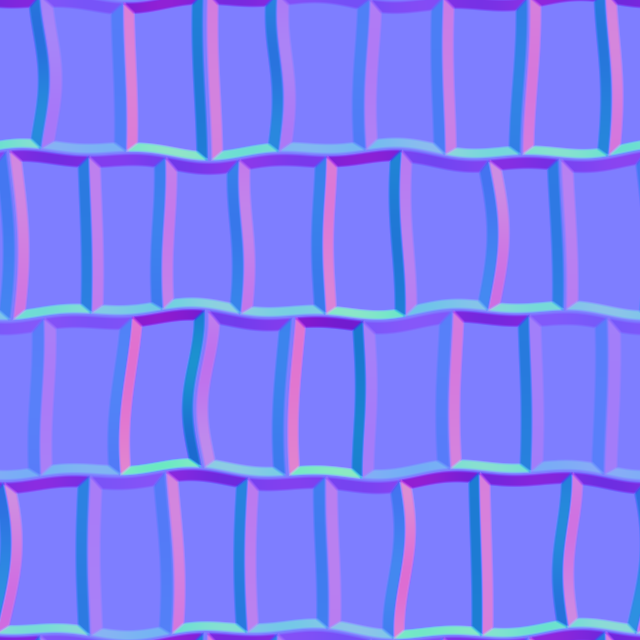
This texture map is drawn by a Shadertoy shader. Its source:

```glsl
// Tangent-space normal map of a staggered brick wall with wavering bevelled joints.

const vec2  GRID         = vec2(8.0, 4.0);      // bricks across and down
const vec2  SHIFT        = vec2(0.008, 0.008);  // placement of the whole wall
const float STAGGER      = 0.5;                 // sideways step of every other row
const float JOINT_JITTER = 0.07;                // in brick widths
const vec2  JOINT_WAVE   = vec2(0.02, 0.13);    // least and most bend, in brick widths
const vec2  ROW_WAVE     = vec2(0.024, 0.018);  // slow and quick waver, in brick heights
const vec2  BEVEL_WIDTH  = vec2(0.0185, 0.0155);// weak and strong bevels
const vec2  BEVEL_SLOPE  = vec2(0.30, 1.25);    // weak and strong bevels
const float BOTTOM_STEEP = 1.3;                 // lower bevel is tighter and steeper
const float ROW_GAP      = 0.0025;              // flat strip beside a row line
const float JOINT_GAP    = 0.004;               // widest flat strip beside a joint
const float SOFTNESS     = 0.0021;              // sampling radius that rounds the edges
const vec3  FLAT_COLOUR  = vec3(0.493, 0.493, 0.5);
const float TAU          = 6.28318;

// Random value per brick; indices wrap so the wall tiles.
float hash(vec2 cell, float salt) {
    cell = mod(cell, GRID);
    return fract(sin(dot(cell, vec2(12.99, 78.23)) + salt * 37.72) * 4375.85);
}

// Height of the line below a row, in row units.
float rowLine(float row, float x) {
    float slow  = hash(vec2(0.0, row), 1.0);
    float quick = hash(vec2(0.0, row), 2.0);
    return row + ROW_WAVE.x * sin(TAU * (2.0 * x + slow))
               + ROW_WAVE.y * sin(TAU * (5.0 * x + quick));
}

// Position of the joint left of a brick, in brick widths.
float jointLine(vec2 brick, float y) {
    float bend   = mix(JOINT_WAVE.x, JOINT_WAVE.y, pow(hash(brick, 3.0), 3.0));
    float turns  = mix(0.5, 0.95, hash(brick, 4.0));
    float jitter = JOINT_JITTER * (2.0 * hash(brick, 5.0) - 1.0);
    return brick.x + jitter + bend * sin(TAU * (turns * y + hash(brick, 6.0)));
}

float jointGap(vec2 brick) {
    return JOINT_GAP * pow(hash(brick, 7.0), 4.0);
}

// Bevelled relief: zero in the joints, rising to a flat face.
float relief(vec2 uv) {
    vec2 p = (uv - SHIFT) * GRID;

    // Find the row between two wavering lines.
    float row = floor(p.y);
    if (p.y < rowLine(row, uv.x)) row -= 1.0;
    else if (p.y > rowLine(row + 1.0, uv.x)) row += 1.0;
    float below = (p.y - rowLine(row, uv.x)) / GRID.y;
    float above = (rowLine(row + 1.0, uv.x) - p.y) / GRID.y;

    // Find the brick between two bent joints.
    p.x -= STAGGER * mod(row, 2.0);
    float y = p.y - row;
    vec2 brick = vec2(floor(p.x), row);
    vec2 next = vec2(1.0, 0.0);
    if (p.x < jointLine(brick, y)) brick -= next;
    else if (p.x > jointLine(brick + next, y)) brick += next;
    float left  = (p.x - jointLine(brick, y)) / GRID.x - jointGap(brick);
    float right = (jointLine(brick + next, y) - p.x) / GRID.x - jointGap(brick + next);

    // The nearest edge wins, which mitres the corners.
    float edge = min(min(left, right),
                     min((below - ROW_GAP) * BOTTOM_STEEP, above - ROW_GAP));
    float strength = hash(brick, 8.0);
    strength *= strength;
    float width = mix(BEVEL_WIDTH.x, BEVEL_WIDTH.y, strength);
    return clamp(edge, 0.0, width) * mix(BEVEL_SLOPE.x, BEVEL_SLOPE.y, strength);
}

void mainImage(out vec4 fragColor, in vec2 fragCoord) {
    vec2 uv = fragCoord / iResolution.xy;

    // Slope from four diagonal samples.
    vec2 e = vec2(SOFTNESS, -SOFTNESS);
    float upRight = relief(uv + e.xx), downRight = relief(uv + e.xy);
    float upLeft  = relief(uv + e.yx), downLeft  = relief(uv + e.yy);
    vec2 slope = vec2(upRight + downRight - upLeft - downLeft,
                      upRight + upLeft - downRight - downLeft) / (4.0 * SOFTNESS);

    // Encode as a colour; faces are sunk, so normals lean along the slope.
    vec3 normal = normalize(vec3(slope, 1.0));
    fragColor = vec4(FLAT_COLOUR + 0.5 * normal, 1.0);
}
```
